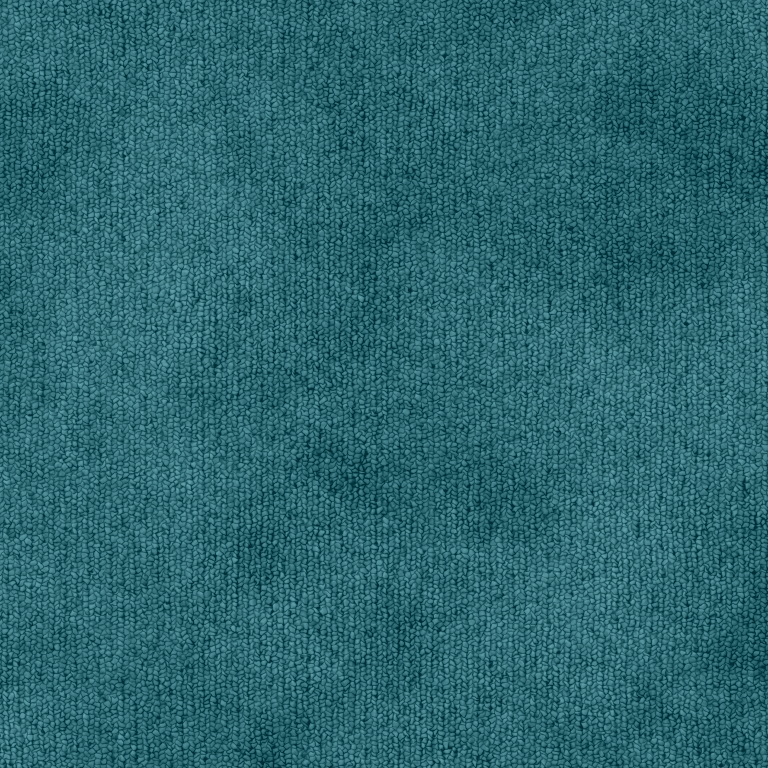
Give the GLSL for this texture, as a Shadertoy shader.

```glsl
// Teal velvet-like knit: tiny tufts in vertical wales over soft, cloudy brushed patches

vec2 hash2(vec2 p) {
    vec3 q = fract(p.xyx * vec3(0.1031, 0.1030, 0.0973));
    q += dot(q, q.yzx + 33.33);
    return fract((q.xx + q.yz) * q.zy);
}

float noise(vec2 p) {
    vec2 i = floor(p), f = fract(p);
    f = f * f * (3.0 - 2.0 * f);
    return mix(mix(hash2(i).x, hash2(i + vec2(1, 0)).x, f.x),
               mix(hash2(i + vec2(0, 1)).x, hash2(i + vec2(1, 1)).x, f.x), f.y);
}

float fbm(vec2 p) {
    float sum = 0.0, amp = 0.5;
    for (int i = 0; i < 6; i++) {
        sum += amp * noise(p);
        p = mat2(1.6, 1.2, -1.2, 1.6) * p + 17.3;
        amp *= 0.6;
    }
    return sum;
}

// Brightness of the pile: staggered leaning cells with uneven dark gaps
float tufts(vec2 uv) {
    vec2 p = uv * vec2(134.0, 156.0);
    p.x += 0.8 * noise(uv * 9.0);
    // Frayed outlines
    p += 0.5 * (vec2(noise(uv * 240.0), noise(uv * 240.0 + 90.0)) - 0.5);
    float nearest = 9.0, second = 9.0, shade = 0.0;
    for (int i = -1; i <= 1; i++) {
        float column = floor(p.x) + float(i);
        float parity = mod(column, 2.0);
        for (int j = -1; j <= 1; j++) {
            float row = floor(p.y - 0.5 * parity) + float(j);
            vec2 rnd = hash2(vec2(column, row) + 7.0);
            vec2 centre = vec2(column + 0.5, row + 0.5 * parity + 0.5);
            vec2 d = p - centre - (rnd - 0.5) * vec2(0.5, 0.7);
            float lean = (parity - 0.5) * 0.8 + 0.7 * (fract(rnd.x * 7.0 + rnd.y * 3.0) - 0.5);
            float dist = length(vec2(d.x, d.y + lean * d.x));
            if (dist < nearest) {
                second = nearest;
                nearest = dist;
                shade = 0.22 * (rnd.y - 0.5) + 0.45 * dot(d, vec2(-0.5, 0.85));
            } else {
                second = min(second, dist);
            }
        }
    }
    float body = smoothstep(-0.12, 0.5, second - nearest) - 0.72;
    float gapDepth = mix(0.45, 1.15, noise(uv * 140.0 + 60.0));
    float wale = cos(6.28318 * p.x) * noise(uv * 7.0 + 40.0);
    return gapDepth * body + shade - 0.13 * wale;
}

void mainImage(out vec4 fragColor, in vec2 fragCoord) {
    vec2 uv = fragCoord / iResolution.y;

    // Supersampled pile
    float pile = 0.0;
    for (int k = 0; k < 4; k++) {
        vec2 offset = vec2(k % 2, k / 2) * 0.5 - 0.25;
        pile += 0.25 * tufts((fragCoord + offset) / iResolution.y);
    }

    // Brushed patches, with darker bruises and a ragged fine mottling
    float cloud = fbm(uv * 4.0 + 5.0) - 0.59;
    float bruise = smoothstep(0.60, 0.84, fbm(uv * 6.0 + 31.0));
    float mottle = noise(uv * 75.0) - 0.5;
    float fibre = noise(uv * 320.0) - 0.5;

    float tone = 0.635 + pile + 0.40 * cloud - 0.16 * bruise + 0.07 * mottle + 0.28 * fibre;
    vec3 deepTeal = vec3(0.02, 0.24, 0.275);
    vec3 paleTeal = vec3(0.31, 0.55, 0.585);
    fragColor = vec4(mix(deepTeal, paleTeal, clamp(tone, -0.2, 1.25)), 1.0);
}
```
